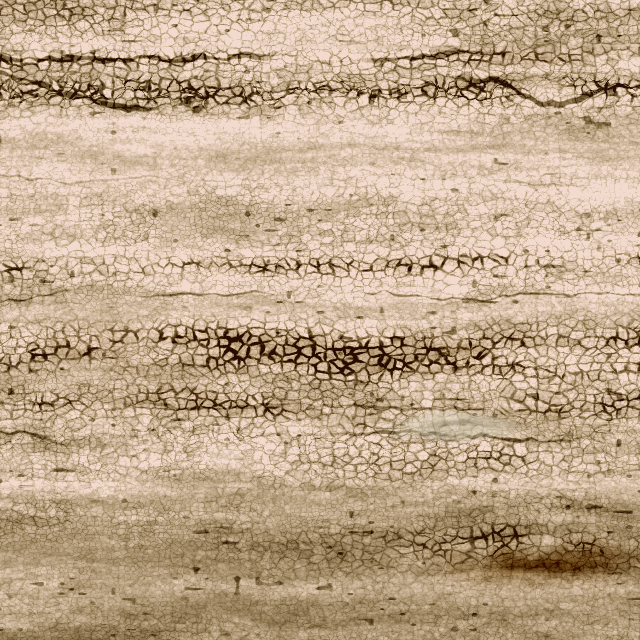
This texture is drawn by a Shadertoy shader. Its source:

```glsl
// Travertine slab: bedded cream stone with pebbly grains, dark cracks and brown stains.
#define BASE_TONE 0.865
#define PEBBLE_SCALE vec2(56.0, 72.0)
#define GRIT_SCALE vec2(112.0, 150.0)
#define LOOP_SCALE vec2(21.0, 34.0)
#define CRACK_DEPTH 0.62
#define GRIT_DEPTH 0.17
#define LAYER_CONTRAST 0.38
#define GRAIN_CONTRAST 0.17
#define BOTTOM_SHADE 0.21
#define RUST vec3(0.04, -0.01, -0.05)
#define LENS_GREY vec3(0.75, 0.72, 0.63)

float hash(vec2 p) {
    vec3 q = fract(p.xyx * 0.1031);
    q += dot(q, q.yzx + 33.33);
    return fract((q.x + q.y) * q.z);
}

float noise(vec2 p) {
    vec2 i = floor(p), f = fract(p);
    f = f * f * (3.0 - 2.0 * f);
    return mix(mix(hash(i), hash(i + vec2(1, 0)), f.x),
               mix(hash(i + vec2(0, 1)), hash(i + vec2(1, 1)), f.x), f.y);
}

float fbm(vec2 p) {
    float sum = 0.0, amp = 0.53;
    for (int i = 0; i < 4; i++) {
        sum += amp * noise(p);
        p = p * 2.03 + 17.7;
        amp *= 0.5;
    }
    return sum;
}

vec2 cellPoint(vec2 id) {
    return 0.08 + 0.84 * vec2(hash(id), hash(id + 57.3));
}

// Voronoi grains: x is the distance to the border, y a random value per grain
vec2 grains(vec2 p) {
    vec2 base = floor(p), f = fract(p), nearest = vec2(9.0), owner = base;
    for (int y = -1; y <= 1; y++)
    for (int x = -1; x <= 1; x++) {
        vec2 g = vec2(x, y), r = g + cellPoint(base + g) - f;
        if (dot(r, r) < dot(nearest, nearest)) { nearest = r; owner = base + g; }
    }
    float border = 9.0;
    for (int y = -2; y <= 2; y++)
    for (int x = -2; x <= 2; x++) {
        vec2 g = vec2(x, y), r = g + cellPoint(base + g) - f, d = r - nearest;
        if (dot(d, d) > 0.0001) border = min(border, dot(0.5 * (nearest + r), normalize(d)));
    }
    return vec2(border, hash(owner + 11.9));
}

// Soft horizontal bed around a height
float bed(float h, float center, float halfWidth) {
    float d = (h - center) / halfWidth;
    return exp(-d * d);
}

// Thin broken line that wanders along a bed
float vein(vec2 p, float height, float wander, float width) {
    float seed = height * 91.0;
    float path = height + wander * (fbm(vec2(p.x * 7.0, seed)) - 0.5)
               + 0.007 * (noise(vec2(p.x * 65.0, seed)) - 0.5);
    float w = width * (0.3 + 1.2 * noise(vec2(p.x * 45.0, seed + 5.0)));
    float soft = 0.7 / iResolution.y + 0.0005;
    float broken = smoothstep(0.3, 0.6, noise(vec2(p.x * 6.0, seed + 9.0)));
    return broken * (1.0 - smoothstep(w - soft, w + soft, abs(p.y - path)));
}

// Stone colour for a brightness
vec3 stone(float tone) {
    float t = clamp(tone, 0.14, 0.95), d = t - 0.53;
    return max(vec3(t, t - 0.093, t - 0.24 + 0.55 * d * d), 0.02);
}

void mainImage(out vec4 fragColor, in vec2 fragCoord) {
    vec2 p = fragCoord / iResolution.y;
    vec2 warp = vec2(fbm(p * 28.0), fbm(p * 28.0 + 40.0)) - 0.5;
    float h = p.y + 0.045 * (fbm(p * vec2(3.5, 5.0) + 3.0) - 0.5);

    // Beds: where the stone is cracked, and where it is smooth
    float right = smoothstep(0.35, 0.85, p.x);
    float cracked = 1.15 * bed(h, 0.448, 0.034) + 0.75 * bed(h, 0.586, 0.014)
                  + 0.65 * bed(h, 0.86, 0.022) + 0.6 * bed(h, 0.91, 0.012)
                  + 0.6 * bed(h, 0.36, 0.022) + 0.6 * right * bed(h, 0.29, 0.03)
                  + 0.6 * right * bed(h, 0.15, 0.03) + 0.35 * bed(h, 0.99, 0.03);
    float patches = smoothstep(0.3, 0.6, fbm(p * vec2(7.0, 20.0) + 7.0));
    cracked = clamp(cracked * (0.2 + 0.95 * patches), 0.0, 1.0);
    float smoothBed = clamp(bed(h, 0.765, 0.06) + 0.9 * bed(h, 0.515, 0.022)
                    + 0.8 * bed(h, 0.07, 0.09) + 0.7 * bed(h, 0.235, 0.018), 0.0, 1.0);
    float pebbly = (1.0 - 0.7 * smoothBed) * smoothstep(0.22, 0.55, fbm(p * vec2(6.0, 15.0) + 61.0));

    // Bedding layers, fine streaks and grain
    float layers = fbm(vec2(p.x * 2.2, h * 25.0));
    float streaks = fbm(vec2(p.x * 14.0, h * 110.0) + 23.0);
    float grain = 0.6 * noise(p * vec2(260.0, 310.0)) + 0.4 * noise(p * 530.0 + 8.0);
    float blotch = fbm(p * vec2(5.0, 13.0) + 31.0);
    float tone = BASE_TONE + LAYER_CONTRAST * (layers - 0.5)
               + 0.2 * (streaks - 0.5) + GRAIN_CONTRAST * (grain - 0.5);
    tone -= BOTTOM_SHADE * smoothstep(0.38, 0.03, p.y) * (0.45 + 1.1 * blotch);
    tone += 0.025 * smoothBed - 0.13 * cracked * blotch;

    // Grains with dark gaps
    vec2 pebble = grains(p * PEBBLE_SCALE + warp * 1.3);
    vec2 grit = grains(p * GRIT_SCALE + warp * 1.6 + 19.0);
    vec2 loops = grains(p * LOOP_SCALE + warp * 2.0 + 5.0);
    float gap = noise(p * vec2(75.0, 95.0) + 3.0);
    float gapWidth = mix(0.05, 0.05 + 0.19 * gap, cracked);
    float pebbleGap = 1.0 - smoothstep(gapWidth * 0.35, gapWidth + 0.06, pebble.x);
    float gritGap = 1.0 - smoothstep(0.02, 0.17, grit.x);
    tone += pebbly * (0.13 * (pebble.y - 0.5) + 0.06 * smoothstep(0.05, 0.3, pebble.x));
    tone += 0.07 * (grit.y - 0.5);
    tone -= GRIT_DEPTH * gritGap * (0.3 + 0.7 * noise(p * 38.0)) * (1.0 - 0.6 * smoothBed);
    tone -= pebbleGap * (0.12 * pebbly + CRACK_DEPTH * cracked * (0.3 + 0.9 * gap));

    // Wide crack loops, wandering veins and pits
    float loopMask = (bed(h, 0.862, 0.02) + 0.6 * bed(h, 0.31, 0.016)) * patches;
    tone -= 0.5 * loopMask * (1.0 - smoothstep(0.01, 0.03 + 0.07 * gap, loops.x));
    float veins = vein(p, 0.858, 0.10, 0.0045) + vein(p, 0.912, 0.025, 0.004)
                + 0.8 * vein(p, 0.542, 0.035, 0.0015) + vein(p, 0.317, 0.035, 0.0025)
                + 0.6 * vein(p, 0.718, 0.03, 0.0017) + 0.6 * vein(p, 0.365, 0.03, 0.002);
    tone -= 0.43 * min(veins, 1.0);
    float pits = smoothstep(0.81, 0.93, noise(p * vec2(62.0, 125.0) + 77.0));
    tone -= 0.36 * pits * smoothstep(0.42, 0.65, fbm(p * vec2(9.0, 24.0) + 90.0));
    float seams = vein(p, 0.927, 0.014, 0.0024) + vein(p, 0.243, 0.02, 0.0015);
    tone = mix(tone, 0.92, 0.7 * min(seams, 1.0));

    // Rusty stain and grey lens
    vec2 s = (p - vec2(0.85, 0.118) + warp * vec2(0.08, 0.04)) / vec2(0.12, 0.024);
    float stain = exp(-dot(s, s)) * (0.5 + blotch);
    tone -= 0.32 * stain;
    vec3 color = stone(tone) + RUST * (stain + 0.4 * cracked * blotch);
    vec2 l = (p - vec2(0.71, 0.333) + warp * vec2(0.05, 0.015)) / vec2(0.11, 0.024);
    float lens = 1.0 - smoothstep(0.5, 1.2, length(l));
    color = mix(color, LENS_GREY + 0.5 * (streaks - 0.5), 0.6 * lens);

    fragColor = vec4(clamp(color, 0.0, 1.0), 1.0);
}
```
